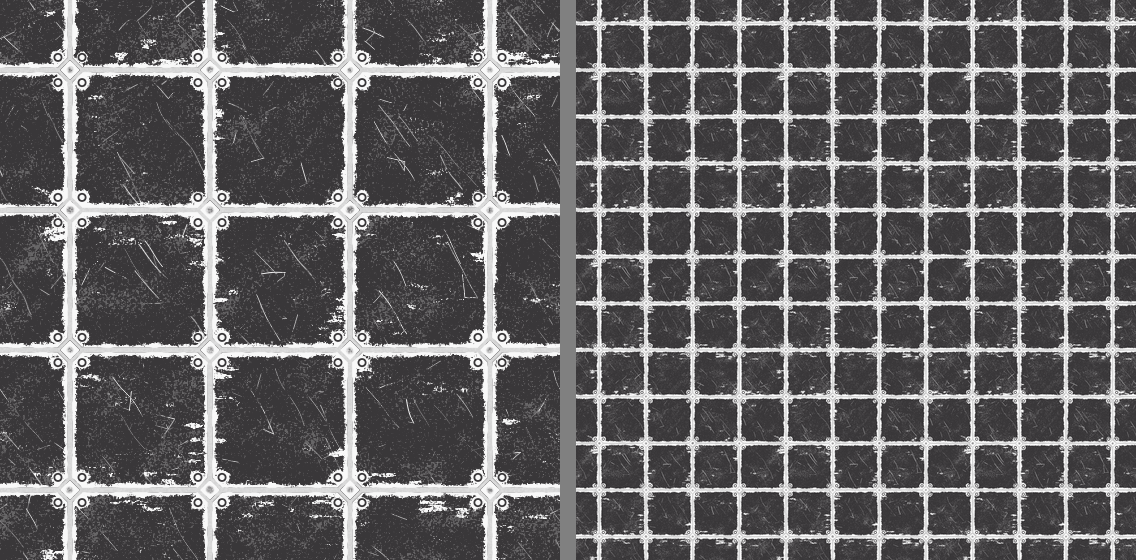
Left: one tile. Right: repeated 3 by 3.
A WebGL 1 fragment shader for this pattern:

```glsl
precision highp float;
uniform vec2 u_resolution;

const float PLATES = 4.0;            // repeats across and down
const int SCRATCHES = 18;
const float GRAIN_CELLS = 430.0;
const float HAZE = 0.24;
const vec3 DARK = vec3(0.225, 0.216, 0.224);
const vec3 WHITE = vec3(0.975);
const vec3 SEAM_GREY = vec3(0.85);
// Lengths in plate widths
const float SEAM_HALF = 0.0155;
const float DIAMOND_RADIUS = 0.062;  // centre to middle of the diamond band
const float DIAMOND_HALF = 0.012;
const vec2 BOLT_OFFSET = vec2(0.086, 0.090);
const float BOLT_RADIUS = 0.0255;
const float BOLT_HALF = 0.0065;
const float WEAR_SOLID = 0.018;
const float WEAR_FADE = 0.070;
const float WEAR_RAGGED = 0.045;
const float SCRATCH_HALF = 0.0022;

float hash(vec2 p) {
  vec3 q = fract(p.xyx * 0.1031);
  q += dot(q, q.yzx + 33.33);
  return fract((q.x + q.y) * q.z);
}

vec2 hash2(vec2 p) { return vec2(hash(p), hash(p + vec2(57.0, 113.0))); }

// Value noise that wraps over the unit square
float noise(vec2 uv, vec2 cells) {
  vec2 p = uv * cells;
  vec2 i = floor(p);
  vec2 f = p - i;
  f = f * f * (3.0 - 2.0 * f);
  vec2 a = mod(i, cells);
  vec2 b = mod(i + 1.0, cells);
  return mix(mix(hash(a), hash(vec2(b.x, a.y)), f.x),
             mix(hash(vec2(a.x, b.y)), hash(b), f.x), f.y);
}

float fbm(vec2 uv, vec2 cells) {
  float sum = 0.0;
  float gain = 0.5;
  for (int i = 0; i < 4; i++) {
    sum += gain * noise(uv, cells);
    cells *= 2.0;
    gain *= 0.5;
  }
  return sum / 0.9375;
}

float fill(float dist, float px) { return clamp(0.5 - dist / px, 0.0, 1.0); }

float segment(vec2 p, vec2 a, vec2 b) {
  vec2 ab = b - a;
  return length(p - a - ab * clamp(dot(p - a, ab) / dot(ab, ab), 0.0, 1.0));
}

// Long falling strokes, then short ones that sometimes join into zigzags
float scratches(vec2 p, vec2 plate, float px) {
  float mask = 0.0;
  vec2 tip = vec2(0.5);
  for (int i = 0; i < SCRATCHES; i++) {
    vec2 seed = plate * 17.0 + float(i) * vec2(3.0, 7.0);
    vec2 r = hash2(seed + 5.0);
    vec2 s = hash2(seed + 29.0);
    bool falling = i < 5;
    float angle = falling ? -1.15 + 0.35 * r.x : 0.2 + 1.1 * r.x;
    if (!falling && r.y > 0.55) angle = -angle;
    float reach = falling ? 0.2 + 0.5 * r.y * r.y : 0.03 + 0.15 * s.x * s.x;
    vec2 start = 0.06 + 0.85 * hash2(seed + 71.0);
    if (!falling && s.y > 0.8) {
      start = tip;
      angle += 2.2;
    }
    tip = start + reach * vec2(cos(angle), sin(angle));
    float dist = segment(p, start, tip) - SCRATCH_HALF * (0.5 + s.x);
    mask = max(mask, (0.35 + 0.65 * s.y) * fill(dist, px));
  }
  return mask;
}

void main() {
  vec2 uv = gl_FragCoord.xy / u_resolution;
  float px = PLATES / min(u_resolution.x, u_resolution.y);
  vec2 p = uv * PLATES + 0.5;
  vec2 local = fract(p);
  vec2 edge = 0.5 - abs(local - 0.5);
  float seam = min(edge.x, edge.y);
  float diamond = (edge.x + edge.y) * 0.7071;
  float bolt = length(edge - BOLT_OFFSET);
  // Noise layers, with two crossed grids for the grain
  vec2 slanted = vec2(uv.x + uv.y, uv.y - uv.x);
  float grain = 0.5 * (noise(uv, vec2(GRAIN_CELLS)) + noise(slanted, vec2(307.0)));
  grain = clamp(1.4 * grain - 0.2, 0.0, 1.0);
  float cloud = fbm(uv, vec2(13.0));
  float ragged = fbm(uv + 0.37, vec2(48.0));
  float smear = fbm(slanted, vec2(9.0, 31.0));
  float streak = fbm(uv + 0.61, vec2(23.0, 80.0));
  // Dusty plate face
  float dust = 0.08 + 0.3 * smoothstep(0.45, 0.8, cloud) + 0.2 * smoothstep(0.5, 0.8, smear);
  vec3 color = mix(DARK, WHITE, HAZE * smoothstep(-0.25, 0.25, dust - grain));
  // Broken scratches
  vec2 bend = vec2(noise(uv, vec2(19.0)), noise(uv + 0.43, vec2(23.0))) - 0.5;
  float line = scratches(local + 0.04 * bend, mod(floor(p), PLATES), px);
  color = mix(color, WHITE, line * smoothstep(0.3, 0.55, ragged + 0.3 * (grain - 0.5)));
  // Stippled wear around seams and bolts, with scuffs
  float rim = min(seam, min(diamond - 0.06, bolt - 0.006));
  float cover = 1.0 - smoothstep(WEAR_SOLID, WEAR_FADE, rim + WEAR_RAGGED * (ragged - 0.5));
  float scuff = smoothstep(0.58, 0.78, streak) * smoothstep(0.45, 0.65, cloud);
  cover = max(cover, scuff * mix(0.75, 0.4, smoothstep(0.05, 0.3, seam)));
  color = mix(color, WHITE, smoothstep(-0.35, 0.35, 1.7 * cover - 0.35 - grain));
  // Grey seams that split around each diamond
  float arms = max(seam - SEAM_HALF, DIAMOND_RADIUS - diamond);
  float band = min(arms, abs(diamond - DIAMOND_RADIUS) - DIAMOND_HALF);
  color = mix(color, SEAM_GREY + 0.05 * (grain - 0.5), fill(band, px));
  float outline = fill(abs(band) - 0.0012, px) * smoothstep(0.36, 0.6, ragged);
  color = mix(color, DARK, 0.7 * outline);
  float smudge = smoothstep(0.034, 0.006, length(edge) + 0.02 * (ragged - 0.5));
  color = mix(color, DARK, smudge * (0.2 + 0.6 * grain));
  // Bolt rings
  color = mix(color, WHITE, fill(bolt - BOLT_RADIUS - 0.012, px));
  color = mix(color, DARK, fill(abs(bolt - BOLT_RADIUS) - BOLT_HALF, px));
  gl_FragColor = vec4(color, 1.0);
}
```
